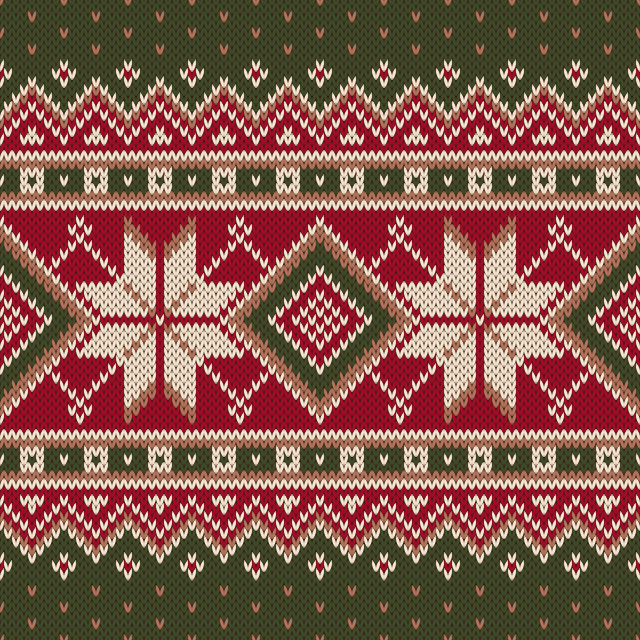
Give the GLSL for this pattern, as a Shadertoy shader.

```glsl
// Knitted nordic jersey: stars, diamonds and zigzag borders in V-shaped stitches.
#define STITCHES vec2(80.0, 78.0)
#define GREEN  vec3(0.255, 0.295, 0.165)
#define RED    vec3(0.640, 0.055, 0.160)
#define CREAM  vec3(0.970, 0.905, 0.815)
#define TAN    vec3(0.710, 0.460, 0.360)
#define GROUND vec3(0.200, 0.095, 0.070)
#define LEG_WIDTH  0.215
#define LEG_LENGTH 0.75
#define LEG_SLANT  0.25

// Distance from c to the nearest multiple of n.
float fold(float c, float n) {
    return abs(mod(c + 0.5 * n, n) - 0.5 * n);
}

// Green yoke with scattered dots, small flowers and a zigzag edge.
vec3 borderColor(float row, float col) {
    float d = fold(col, 8.0);
    float level = row - d;
    vec3 color = level > 25.5 ? GREEN : RED;
    if (level == 25.0 || level == 22.0) color = CREAM;
    if (level == 24.0) color = TAN;

    // Little triangle under each peak.
    if (row < 24.0 && d >= 4.0 - (23.0 - row) && row > 21.0) color = CREAM;

    // Flower above each valley.
    float flower = abs(row - 30.0) + d;
    if (flower == 1.0) color = CREAM;
    if (flower == 0.0) color = RED;

    // Staggered single stitches.
    float dotColumn = mod(row, 4.0) == 1.0 ? 4.0 : 0.0;
    if (row >= 33.0 && mod(row, 2.0) == 1.0 && d == dotColumn) color = TAN;
    return color;
}

// Row of boxes between cream and tan stripes.
vec3 stripeColor(float row, float col) {
    float edge = abs(row - 17.0);
    if (edge == 3.0) return CREAM;
    if (edge == 2.0) return TAN;
    float d = fold(col, 8.0);
    bool box = d >= 3.0 && (d < 4.0 || edge > 0.0);
    bool speck = d == 0.0 && edge == 0.0;
    return box || speck ? CREAM : GREEN;
}

// Wide red band of diamonds and eight-pointed stars.
vec3 centerColor(float row, float col) {
    vec3 color = RED;

    // Sprig between diamond and star.
    float e = fold(col - 10.0, 20.0);
    bool sprig = row + e == 10.0 && e <= 5.0;
    bool bud = row + e == 12.0 && e <= 1.0;
    if (sprig || bud) color = CREAM;

    // Concentric diamond.
    float ring = fold(col, 40.0) + row;
    if (ring <= 12.0) color = CREAM;
    if (ring <= 11.0) color = TAN;
    if (ring <= 9.0) color = GREEN;
    if (ring <= 6.0) color = RED;
    if (ring == 6.0 || ring == 3.0 || ring == 1.0) color = CREAM;

    // Star petals, upright and sideways.
    float s = fold(col - 20.0, 40.0);
    bool upright = s >= 1.0 && s <= 4.0 && row >= s && row <= s + 8.0;
    bool sideways = row >= 1.0 && row <= 4.0 && s >= row && s <= row + 6.0;
    if (upright || sideways) color = CREAM;
    if (upright && (row >= s + 7.0 || row == s)) color = TAN;
    if (s + row == 0.0) color = CREAM;
    return color;
}

vec3 yarnColor(vec2 stitch) {
    float row = fold(stitch.y, STITCHES.y);
    if (row > 20.0) return borderColor(row, stitch.x);
    if (row > 13.0) return stripeColor(row, stitch.x);
    return centerColor(row, stitch.x);
}

// Signed distance across one leaf-shaped leg of a mirrored V stitch.
float legDistance(vec2 p) {
    float taper = p.y / LEG_LENGTH;
    float halfWidth = LEG_WIDTH * (1.0 - taper * taper);
    return abs(abs(p.x) - 0.25 - LEG_SLANT * p.y) - halfWidth;
}

void mainImage(out vec4 fragColor, in vec2 fragCoord) {
    vec2 uv = fragCoord / iResolution.y;
    vec2 grid = vec2(uv.x, uv.y - 0.5) * STITCHES;
    vec2 home = floor(grid + 0.5);
    float pixel = STITCHES.x / iResolution.y;

    // Legs reach into the rows above and below.
    vec3 color = GROUND;
    for (float k = -1.0; k <= 1.0; k++) {
        vec2 stitch = home + vec2(0.0, k);
        vec2 p = grid - stitch;
        float d = legDistance(p);
        float cover = clamp(0.5 - d / pixel, 0.0, 1.0) * step(abs(p.y), LEG_LENGTH);
        float shade = 1.0 - 0.12 * smoothstep(-0.12, 0.0, d);
        color = mix(color, yarnColor(stitch) * shade, cover);
    }
    fragColor = vec4(color, 1.0);
}
```
